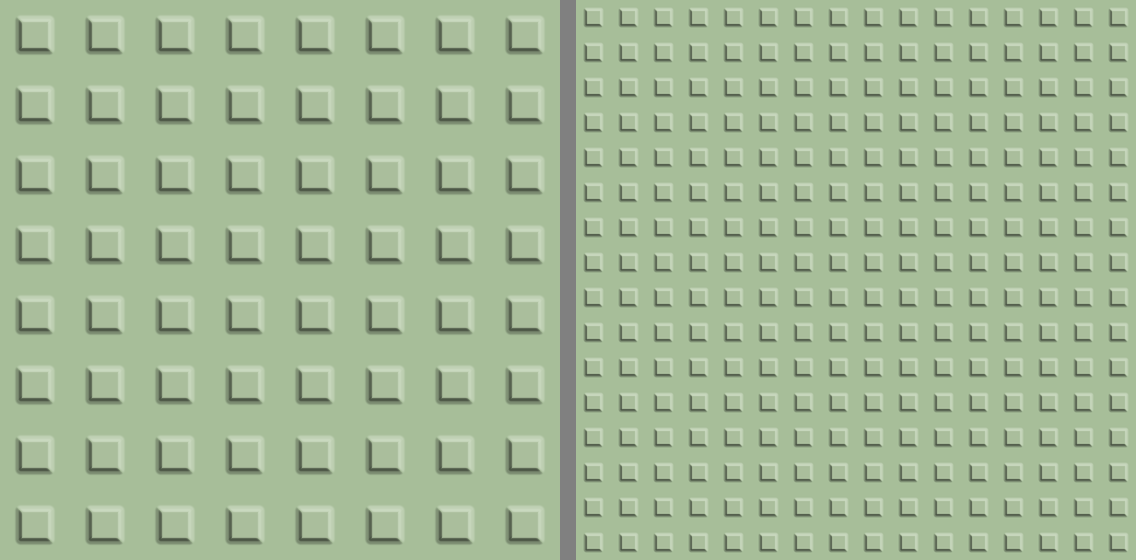
Left: one tile. Right: repeated 2 by 2.
This pattern is drawn by a Shadertoy shader. Its source:

```glsl
// Pale green sheet studded with an 8 by 8 grid of raised rounded squares.
// A rounded-box distance gives the depth into each bevel; its facing
// direction against a light from the upper right picks highlight or shadow.

const float REPEATS    = 8.0;                // studs across and down
const float HALF_SIZE  = 0.285;              // stud half width, in cells
const float CORNER     = 0.085;              // outer corner radius, in cells
const float BEVEL      = 0.105;              // bevel width, in cells
const float MITRE      = 0.05;               // softness of the bevel corners
const float EDGE_SOFT  = 0.28;               // softness of rims, in bevels
const float DARK_STEP  = 0.50;               // strength of the outer shaded step
const float LIGHT_STEP = 0.72;               // strength of the outer lit step
const vec2  LIGHT      = vec2(0.90, 1.0);    // towards the light

const vec3 SHEET     = vec3(0.655, 0.745, 0.600);
const vec3 FACE      = vec3(0.668, 0.745, 0.613);
const vec3 HIGHLIGHT = vec3(0.790, 0.850, 0.750);
const vec3 SHADOW    = vec3(0.300, 0.340, 0.275);

// Signed distance to a rounded square, negative inside
float roundedSquare(vec2 p) {
    vec2 q = abs(p) - HALF_SIZE + CORNER;
    return length(max(q, 0.0)) + min(max(q.x, q.y), 0.0) - CORNER;
}

// Outward direction of the nearest side, blended across the mitres
vec2 facing(vec2 p) {
    float side = smoothstep(-MITRE, MITRE, abs(p.x) - abs(p.y));
    return sign(p) * normalize(vec2(side, 1.0 - side));
}

// Slope across the bevel: a gentle outer step, then a steep inner ridge
float bevelSlope(float depth, float stepLevel, float soft) {
    float rim   = smoothstep(-0.5 * soft, soft, depth);
    float ridge = smoothstep(0.65 - soft, 0.65, depth);
    float top   = 1.0 - smoothstep(0.8, 0.8 + soft, depth);
    return rim * mix(stepLevel, 1.0, ridge) * top;
}

void mainImage(out vec4 fragColor, in vec2 fragCoord) {
    // Cell coordinates centred on each stud
    vec2 p = fract(fragCoord / iResolution.xy * REPEATS) - 0.5;
    float pixel = REPEATS / min(iResolution.x, iResolution.y);
    float soft = max(EDGE_SOFT, pixel / BEVEL);

    // Depth from the rim inward, in bevel widths
    float depth = -roundedSquare(p) / BEVEL;
    float lit = clamp(dot(facing(p), LIGHT), -1.0, 1.0);

    // Flat surfaces, then shading on the bevel
    vec3 color = mix(SHEET, FACE, smoothstep(0.0, 1.0, depth));
    color = mix(color, HIGHLIGHT, max(lit, 0.0) * bevelSlope(depth, LIGHT_STEP, soft));
    color = mix(color, SHADOW, max(-lit, 0.0) * bevelSlope(depth, DARK_STEP, soft));

    fragColor = vec4(color, 1.0);
}
```
